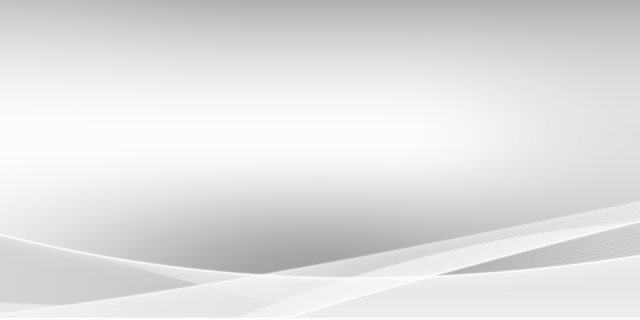
A WebGL 2 fragment shader for this background:

```glsl
#version 300 es
precision highp float;

uniform vec2 u_resolution;
out vec4 fragColor;

#define BAND_HEIGHT 0.585
#define TOP_SHADE 0.30
#define LOW_SHADE 0.36
#define EDGE_WIDTH 0.004
#define GLOW_WIDTH 0.018
#define UPPER_STRANDS 8.0
#define LOWER_STRANDS 10.0
#define STRAND_GAIN 0.035

// Antialiased coverage of the side where d is positive
float cover(float d) {
    float px = 1.0 / u_resolution.y;
    return smoothstep(-px, px, d);
}

// Bright rim with a soft glow on the inner side of an edge
float rim(float d) {
    float line = exp(-d * d / (EDGE_WIDTH * EDGE_WIDTH));
    return max(line, 0.5 * cover(d) * exp(-max(d, 0.0) / GLOW_WIDTH));
}

// Fine strands following a ribbon, f runs from 0 to 1 across it
float strands(float f, float count) {
    float wave = abs(fract(f * count) - 0.5) * 2.0;
    return smoothstep(0.3, 1.0, wave) - 0.35;
}

// Soft horizontal light band between two shaded zones
float backdrop(vec2 p) {
    float up = clamp((p.y - BAND_HEIGHT) / (1.0 - BAND_HEIGHT), 0.0, 1.0);
    float down = max((BAND_HEIGHT - p.y) / 0.43, 0.0);
    float side = (p.x - 0.5) / 0.42;
    float top = TOP_SHADE * pow(up, 1.7) * mix(0.75, 1.0, smoothstep(0.0, 0.4, p.x));
    float low = LOW_SHADE * smoothstep(0.05, 1.05, down) * exp(-side * side);
    float right = 0.11 * smoothstep(0.6, 1.0, p.x) * (1.0 - up);
    return 0.99 - top - low - right;
}

// Heights of the ribbon edges
float valleyEdge(float x) {
    float d = x - 0.55;
    return 0.13 + (d < 0.0 ? 0.45 : 0.35) * d * d;
}

float risingEdge(float x) {
    return 0.018 + x * (0.235 + x * (0.18 - 0.065 * x));
}

float sweepEdge(float x) {
    float d = x - 0.449;
    return 0.008 + d * (0.60 - 0.10 * d);
}

float archEdge(float x) {
    float d = x - 0.378;
    return 0.01 + d * (0.80 - 0.52 * d);
}

float fallingEdge(float x) {
    return 0.287 - x * (0.62 - 0.17 * x);
}

void main() {
    vec2 p = gl_FragCoord.xy / u_resolution;
    float shade = backdrop(p);

    // Signed depth below each edge
    float valley = valleyEdge(p.x) - p.y;
    float rising = risingEdge(p.x) - p.y;
    float sweep = sweepEdge(p.x) - p.y;
    float arch = archEdge(p.x) - p.y;
    float falling = fallingEdge(p.x) - p.y;
    float inValley = cover(valley);
    float inRising = cover(rising);
    float inSweep = cover(sweep);

    // Left panel, its lighter ribbon and the corner wedge
    shade = mix(shade, 0.81, 0.75 * inValley);
    float ribbon = inValley * cover(-falling) * smoothstep(0.08, 0.3, p.x);
    shade = mix(shade, 0.97, 0.45 * ribbon);
    float wedge = cover(0.055 - 0.09 * p.x - p.y);
    shade = mix(shade, 0.93, 0.8 * wedge * (1.0 - smoothstep(0.1, 0.25, p.x)));

    // Long rising veil with strands toward the right
    float veil = mix(0.8, 0.5, smoothstep(0.3, 0.8, p.x));
    shade = mix(shade, 0.94, veil * inRising);
    float gap = max(risingEdge(p.x) - archEdge(p.x), 0.01);
    float fade = smoothstep(0.55, 0.85, p.x);
    shade += STRAND_GAIN * fade * inRising * cover(-arch) * strands(rising / gap, UPPER_STRANDS);

    // Shaded gap under the sweep
    float hollow = inSweep * (1.0 - inValley);
    float hollowGap = max(sweepEdge(p.x) - valleyEdge(p.x), 0.01);
    float hollowShade = mix(0.70, 0.81, smoothstep(0.68, 1.0, p.x));
    hollowShade += STRAND_GAIN * smoothstep(0.03, 0.08, hollowGap) * strands(sweep / hollowGap, LOWER_STRANDS);
    shade = mix(shade, hollowShade, hollow);

    // Pale lower right sheet and the bright band above the sweep
    float sheet = inValley * inSweep;
    shade = mix(shade, 0.91 + 0.02 * smoothstep(0.1, 0.0, p.y), 0.95 * sheet);
    float band = cover(arch) * (1.0 - inSweep);
    shade = mix(shade, 0.95, 0.75 * band);

    // Luminous edges
    shade = mix(shade, 1.0, 0.9 * rim(valley));
    shade = mix(shade, 0.98, mix(0.8, 0.45, smoothstep(0.35, 0.6, p.x)) * rim(rising));
    shade = mix(shade, 1.0, 0.85 * rim(-sweep));
    shade = mix(shade, 0.98, 0.3 * rim(arch));

    // White strip along the floor
    shade = mix(shade, 0.99, cover(0.007 - p.y));
    fragColor = vec4(vec3(clamp(shade, 0.0, 1.0)), 1.0);
}
```
